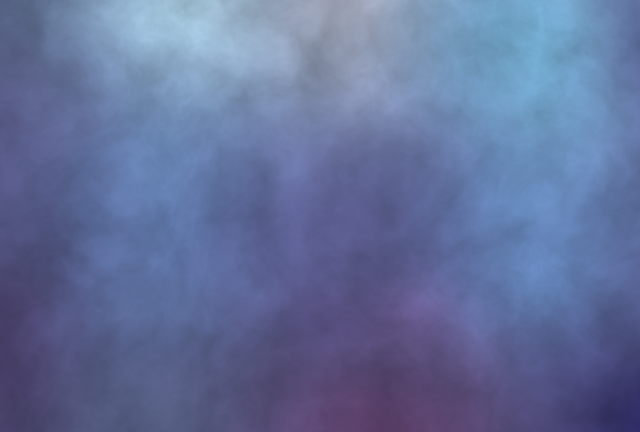
Write a WebGL 1 fragment shader that draws this background.

```glsl
precision highp float;

uniform vec2 u_resolution;

#define CLOUD_SCALE 5.0
#define CLOUD_CONTRAST 0.36
#define WARP_SCALE 2.6
#define WARP_AMOUNT 0.055
#define OCTAVE_GAIN 0.58
#define HUE_DRIFT 0.015
#define EXPOSURE 0.97

const vec3 DUSK   = vec3(0.33, 0.32, 0.49);
const vec3 INDIGO = vec3(0.36, 0.41, 0.61);
const vec3 HAZE   = vec3(0.48, 0.58, 0.72);
const vec3 ICE    = vec3(0.64, 0.78, 0.86);
const vec3 PEARL  = vec3(0.67, 0.68, 0.75);
const vec3 SKY    = vec3(0.47, 0.71, 0.86);
const vec3 AZURE  = vec3(0.40, 0.54, 0.75);
const vec3 VIOLET = vec3(0.36, 0.35, 0.55);
const vec3 LILAC  = vec3(0.44, 0.37, 0.59);
const vec3 PLUM   = vec3(0.38, 0.25, 0.42);
const vec3 SHADOW = vec3(0.27, 0.23, 0.39);
const vec3 SLATE  = vec3(0.33, 0.38, 0.51);
const vec3 NAVY   = vec3(0.16, 0.15, 0.38);

vec2 gradient(vec2 cell) {
  vec2 h = vec2(dot(cell, vec2(127.1, 311.7)), dot(cell, vec2(269.5, 183.3)));
  return fract(sin(h) * 43758.5) * 2.0 - 1.0;
}

float gradientNoise(vec2 p) {
  vec2 i = floor(p);
  vec2 f = p - i;
  vec2 s = f * f * f * (f * (f * 6.0 - 15.0) + 10.0);
  vec2 e = vec2(1.0, 0.0);
  float low = mix(dot(gradient(i), f), dot(gradient(i + e), f - e), s.x);
  float high = mix(dot(gradient(i + e.yx), f - e.yx),
                   dot(gradient(i + 1.0), f - 1.0), s.x);
  return mix(low, high, s.y);
}

float fbm(vec2 p) {
  float sum = 0.0;
  float amplitude = 0.6;
  for (int i = 0; i < 6; i++) {
    sum += amplitude * gradientNoise(p);
    p = mat2(1.6, 1.2, -1.2, 1.6) * p + 7.3;
    amplitude *= OCTAVE_GAIN;
  }
  return sum;
}

// Soft elliptical pool of colour
vec3 glow(vec3 base, vec3 tint, vec2 p, vec2 center, vec2 radius, float strength) {
  vec2 d = (p - center) / radius;
  return mix(base, tint, strength * exp(-dot(d, d)));
}

vec3 backdrop(vec2 p) {
  vec3 c = mix(DUSK, INDIGO, smoothstep(0.0, 0.5, p.y));
  c = mix(c, HAZE, smoothstep(0.5, 1.0, p.y));

  // Light falling from the top
  c = glow(c, AZURE, p, vec2(0.23, 0.63), vec2(0.16, 0.30), 0.8);
  c = glow(c, ICE,   p, vec2(0.29, 1.02), vec2(0.17, 0.26), 0.95);
  c = glow(c, PEARL, p, vec2(0.54, 1.04), vec2(0.15, 0.30), 0.9);
  c = glow(c, AZURE, p, vec2(0.83, 0.50), vec2(0.14, 0.30), 0.75);
  c = glow(c, SKY,   p, vec2(0.84, 0.90), vec2(0.15, 0.28), 0.9);

  // Violet heart and lower mist
  c = glow(c, VIOLET, p, vec2(0.53, 0.46), vec2(0.16, 0.20), 0.75);
  c = glow(c, AZURE,  p, vec2(0.22, 0.30), vec2(0.11, 0.16), 0.35);
  c = glow(c, SLATE,  p, vec2(0.24, 0.00), vec2(0.16, 0.22), 0.8);
  c = glow(c, PLUM,   p, vec2(0.60, 0.00), vec2(0.18, 0.19), 0.85);
  c = glow(c, SHADOW, p, vec2(0.51, 0.26), vec2(0.08, 0.10), 0.55);
  c = glow(c, LILAC,  p, vec2(0.63, 0.25), vec2(0.08, 0.13), 0.7);
  c = glow(c, AZURE,  p, vec2(0.86, 0.35), vec2(0.08, 0.12), 0.6);

  // Darkened sides and corners
  c = glow(c, SHADOW, p, vec2(-0.02, 0.22), vec2(0.13, 0.36), 0.85);
  c = glow(c, SLATE,  p, vec2(-0.02, 0.92), vec2(0.14, 0.35), 0.9);
  c = glow(c, VIOLET, p, vec2(-0.02, 0.66), vec2(0.13, 0.24), 0.7);
  c = glow(c, INDIGO, p, vec2(1.02, 0.88), vec2(0.08, 0.32), 0.85);
  return glow(c, NAVY, p, vec2(1.02, -0.02), vec2(0.15, 0.20), 0.9);
}

void main() {
  vec2 uv = gl_FragCoord.xy / u_resolution;
  vec2 p = vec2(uv.x * u_resolution.x / u_resolution.y, uv.y);

  // Bend the colour pools into drifting vapour
  vec2 warp = vec2(fbm(p * WARP_SCALE + 3.7), fbm(p * WARP_SCALE + 19.2));
  vec3 color = backdrop(uv + WARP_AMOUNT * warp);

  // Cloud relief and a slight warm-cool drift
  float cloud = fbm(p * CLOUD_SCALE + 0.5 * warp + 31.0);
  color *= EXPOSURE * (1.0 + CLOUD_CONTRAST * cloud);
  color += HUE_DRIFT * warp.x * vec3(-0.6, 0.3, 0.6);

  gl_FragColor = vec4(clamp(color, 0.0, 1.0), 1.0);
}
```
